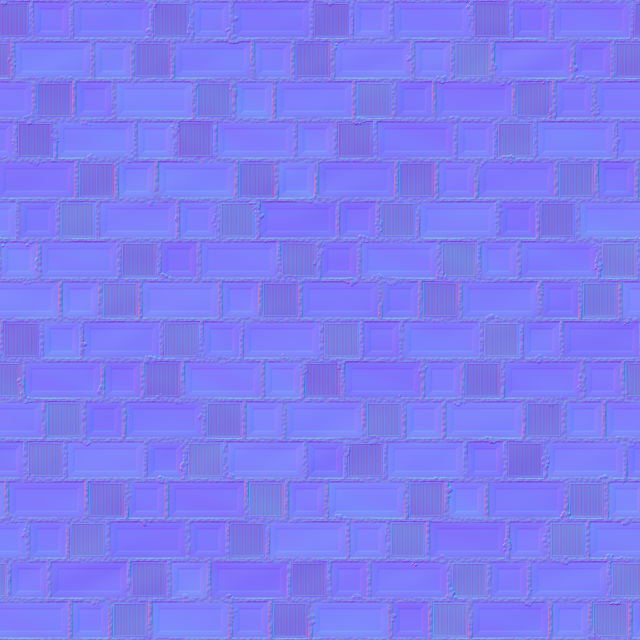
Write a three.js fragment shader that draws this texture map.

```glsl
// Normal map of coursed stone: 16 rows, each repeating a reeded square, a panelled
// square and a panelled long block 4 times. A height field of edge distances, cellular
// chips and rough mortar is differentiated into a normal, then tilted per block.

#define ROWS 16.0
#define PERIOD 4.0        // one group, in row heights
#define ROW_SHIFT 0.53125 // sideways step per row
#define FIRST_START -0.21 // start of the first group in the top row
#define JOINT 0.052       // half width of the mortar
#define EDGE_DEPTH 0.016
#define PANEL_DEPTH 0.006
#define MORTAR_ROUGH 0.016
#define CHIP_SIZE 0.10
#define CHIP_RATE 0.2
#define REEDS 14.0
#define TAU 6.28319

varying vec2 vUv;

struct Block {
  float edge;   // distance to the nearest cell border
  float along;  // distance from the left border
  float kind;   // 0 reeded, 1 square, 2 long
  vec2 id;
};

float hash(vec2 p) {
  return fract(sin(dot(p, vec2(127.1, 311.7))) * 43758.5);
}

// Nearest feature distance and its cell's random value, tiling over the canvas.
vec2 cellular(vec2 p, float size) {
  vec2 base = floor(p), best = vec2(9.0, 0.0);
  for (int j = -1; j <= 1; j++)
    for (int i = -1; i <= 1; i++) {
      vec2 cell = base + vec2(float(i), float(j));
      vec2 key = mod(cell, size);
      vec2 point = cell + vec2(hash(key), hash(key + 57.3));
      float d = distance(p, point);
      if (d < best.x) best = vec2(d, hash(key + 19.7));
    }
  return best;
}

// Odd rows swap the order of the square and the long block.
Block blockAt(vec2 p) {
  float row = ROWS - 1.0 - mod(floor(p.y), ROWS);
  float odd = mod(row, 2.0);
  float x = p.x - FIRST_START - ROW_SHIFT * row - 3.0 * odd;
  float u = mod(x, PERIOD);
  float longStart = 2.0 - odd;
  float start = 1.0 + 2.0 * odd, width = 1.0, kind = 1.0;
  if (u < 1.0) {
    start = 0.0;
    kind = 0.0;
  } else if (u >= longStart && u < longStart + 2.0) {
    start = longStart;
    width = 2.0;
    kind = 2.0;
  }
  float along = u - start, up = fract(p.y);
  float edge = min(min(along, width - along), min(up, 1.0 - up));
  float group = mod(floor(x / PERIOD), ROWS / PERIOD);
  return Block(edge, along, kind, vec2(group * 3.0 + kind, row));
}

float heightAt(vec2 p) {
  Block b = blockAt(p);
  vec2 grit = cellular(p * 9.0, ROWS * 9.0);
  vec2 chip = cellular(p * 2.0, ROWS * 2.0);

  // Uneven, chipped outline
  float wobble = sin(TAU * 0.4375 * p.x + 3.0 * sin(TAU * 0.3125 * p.y))
               + sin(TAU * 0.8125 * p.y + 2.0 * sin(TAU * 0.1875 * p.x));
  float bite = step(1.0 - CHIP_RATE, chip.y)
             * (1.0 - smoothstep(0.1, 0.5, chip.x + 0.35 * grit.x));
  float e = b.edge + 0.004 * wobble;

  // Block above mortar, its edge worn more in places
  float face = smoothstep(JOINT - 0.018, JOINT + 0.018, e - CHIP_SIZE * bite);
  float depth = EDGE_DEPTH * (1.0 + 0.25 * wobble);
  float h = depth * face + MORTAR_ROUGH * grit.x * (1.0 - face);

  // Sunk rim on reeded squares, raised panel on the others
  if (b.kind < 0.5) return h - 0.006 * (1.0 - smoothstep(0.0, 0.025, abs(e - 0.09)));
  float panel = smoothstep(0.11, 0.25, b.edge) + 0.6 * smoothstep(0.20, 0.235, b.edge);
  return h + PANEL_DEPTH * panel * (b.kind < 1.5 ? 1.2 : 1.0);
}

void main() {
  vec2 p = vUv * ROWS;
  Block b = blockAt(p);
  vec2 s = vec2(ROWS / 1024.0, 0.0);

  // Slope of the height field; green points down the canvas
  vec2 slope = vec2(heightAt(p - s.xy) - heightAt(p + s.xy),
                    heightAt(p + s.yx) - heightAt(p - s.yx)) / (2.0 * s.x);

  // Slight lean of each block
  float face = smoothstep(JOINT - 0.015, JOINT + 0.02, b.edge);
  vec2 lean = vec2(0.03 * (hash(b.id + 3.1) - 0.5), mix(-0.10, 0.06, hash(b.id)));
  slope += lean * face;

  // Fine uneven vertical reeds
  float reeded = b.kind < 0.5 ? smoothstep(0.08, 0.11, b.edge) : 0.0;
  float phase = TAU * hash(b.id + 8.4);
  float reed = sin(TAU * REEDS * b.along + phase)
             + 0.6 * sin(TAU * REEDS * 0.63 * b.along + 2.0 * phase);
  slope.x += 0.07 * reed * reeded;

  vec3 colour = 0.5 + 0.5 * normalize(vec3(slope, 1.0));
  // Detail too fine to resolve shortens the normal
  float rim = 1.0 - smoothstep(0.0, 0.035, abs(b.edge - JOINT));
  colour.b -= 0.012 + 0.05 * (1.0 - face) + 0.07 * rim + reeded * (0.10 + 0.035 * reed);
  colour.rg -= reeded * (0.02 + 0.02 * reed);
  gl_FragColor = vec4(colour, 1.0);
}
```
